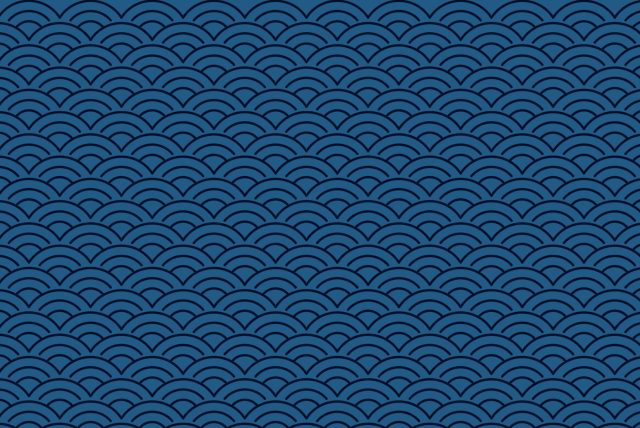
A WebGL 1 fragment shader for this pattern:

```glsl
precision highp float;
// Seigaiha waves: staggered rows of scallops, each made of three concentric
// round-capped arcs. Every pixel takes the distance to the nearest arc among
// the rows that can reach it. Lengths are in units of one scallop width.

uniform vec2 u_resolution;

#define COLUMNS 10.378             // scallops across the canvas
#define ROW_STEP 0.361             // distance between rows
#define ORIGIN vec2(0.469, 0.0135) // first crest, from the top left
#define OUTER_RADIUS 0.595
#define RING_STEP 0.166            // radius lost per inner arc
#define INNER_ANGLE 0.86           // half opening of the inner arcs
#define LINE_WIDTH 0.0378
#define WATER_COLOR vec3(0.128, 0.352, 0.520)
#define LINE_COLOR vec3(0.000, 0.058, 0.160)

// Distance to an arc centred on the upward axis, mirrored in x.
float arcDistance(vec2 p, float radius, float halfAngle) {
  vec2 direction = vec2(sin(halfAngle), cos(halfAngle));
  bool withinSpan = direction.y * p.x < direction.x * p.y;
  return withinSpan ? abs(length(p) - radius) : length(p - radius * direction);
}

// Distance to the three arcs of one scallop, p relative to their centre.
float scallopDistance(vec2 p) {
  float joinAngle = asin(0.5 / OUTER_RADIUS);
  float d = arcDistance(p, OUTER_RADIUS, joinAngle);
  for (int ring = 1; ring < 3; ring++) {
    float radius = OUTER_RADIUS - float(ring) * RING_STEP;
    d = min(d, arcDistance(p, radius, INNER_ANGLE));
  }
  return d;
}

// Distance to the whole pattern, p measured right and down from the first crest.
float wavesDistance(vec2 p) {
  float nearestRow = floor(p.y / ROW_STEP);
  float d = 1.0;
  for (int k = 0; k < 3; k++) {
    // The topmost row has nothing behind it.
    float row = max(nearestRow + 1.0 - float(k), 0.0);
    float shift = 0.5 * mod(row, 2.0);
    float x = abs(fract(p.x - shift + 0.5) - 0.5);
    float y = row * ROW_STEP + OUTER_RADIUS - p.y;
    d = min(d, scallopDistance(vec2(x, y)));
  }
  return d;
}

void main() {
  float pixel = COLUMNS / u_resolution.x;
  vec2 fromTopLeft = vec2(gl_FragCoord.x, u_resolution.y - gl_FragCoord.y);
  float d = wavesDistance(fromTopLeft * pixel - ORIGIN) - 0.5 * LINE_WIDTH;

  // Line coverage over about one pixel.
  float ink = 1.0 - smoothstep(-0.75 * pixel, 0.75 * pixel, d);
  gl_FragColor = vec4(mix(WATER_COLOR, LINE_COLOR, ink), 1.0);
}
```
